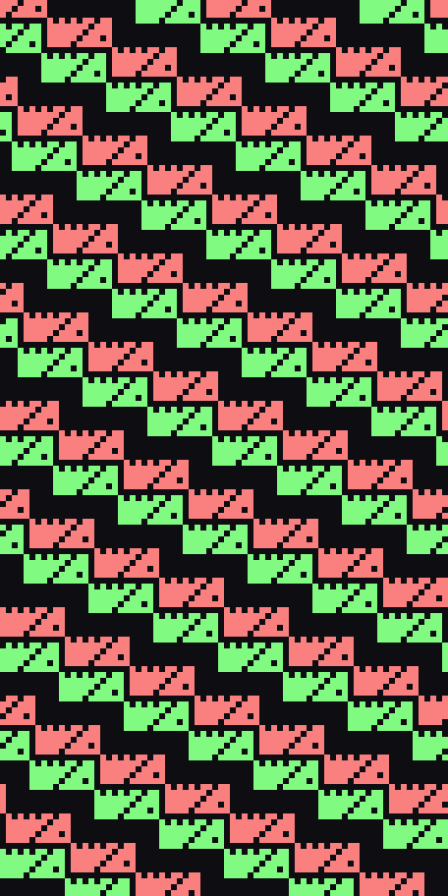
Write a WebGL 2 fragment shader that draws this pattern.

```glsl
#version 300 es
precision highp float;
// Staircases of paired green and red blocky tiles, notched and slashed, on near black.

uniform vec2 u_resolution;
out vec4 fragColor;

const float CELLS_DOWN = 152.0;           // square cells over the canvas height
const vec2  TILE = vec2(11.0, 5.0);       // tile size in cells, also the stair step
const float PERIOD = 38.0;                // cells between repeats along a row
const vec2  GREEN_START = vec2(-4.0, 4.0);
const vec2  RED_START = vec2(8.0, 3.0);
const float NOTCH_END = 6.0;              // top edge is notched left of this column
const float SLASH_FOOT = 4.0;             // column where the slash meets the bottom
const vec2  DOT = vec2(9.0, 3.0);         // single hole near the lower right corner

const vec3 NIGHT = vec3(0.05, 0.05, 0.07);
const vec3 GREEN = vec3(0.50, 0.98, 0.50);
const vec3 RED   = vec3(0.98, 0.50, 0.50);

// True where a cell is lit by the staircase of tiles that begins at start.
bool tileLit(vec2 cell, vec2 start) {
    vec2 q = cell - start + 0.5;
    float stairRow = floor(q.y / TILE.y);
    q -= stairRow * TILE;
    vec2 c = floor(vec2(mod(q.x, PERIOD), q.y));
    if (c.x >= TILE.x) return false;

    bool notch = c.y < 0.5 && c.x < NOTCH_END && mod(c.x, 2.0) > 0.5;
    bool slash = abs(c.x + c.y - (SLASH_FOOT + TILE.y - 1.0)) < 0.5;
    bool dot_ = all(lessThan(abs(c - DOT), vec2(0.5)));
    return !(notch || slash || dot_);
}

vec3 cellColor(vec2 cell) {
    if (tileLit(cell, GREEN_START)) return GREEN;
    if (tileLit(cell, RED_START)) return RED;
    return NIGHT;
}

void main() {
    // Cell coordinates, counted down from the top left corner
    float cellsPerPixel = CELLS_DOWN / u_resolution.y;
    vec2 p = vec2(gl_FragCoord.x, u_resolution.y - gl_FragCoord.y) * cellsPerPixel;

    // Box filter: blend the cells under the pixel by covered area
    vec2 lo = floor(p - 0.5 * cellsPerPixel);
    vec2 far = p + 0.5 * cellsPerPixel;
    vec2 hi = floor(far);
    vec2 cover = clamp((far - hi) / cellsPerPixel, 0.0, 1.0);

    vec3 upper = mix(cellColor(lo), cellColor(vec2(hi.x, lo.y)), cover.x);
    vec3 lower = mix(cellColor(vec2(lo.x, hi.y)), cellColor(hi), cover.x);
    fragColor = vec4(mix(upper, lower, cover.y), 1.0);
}
```
